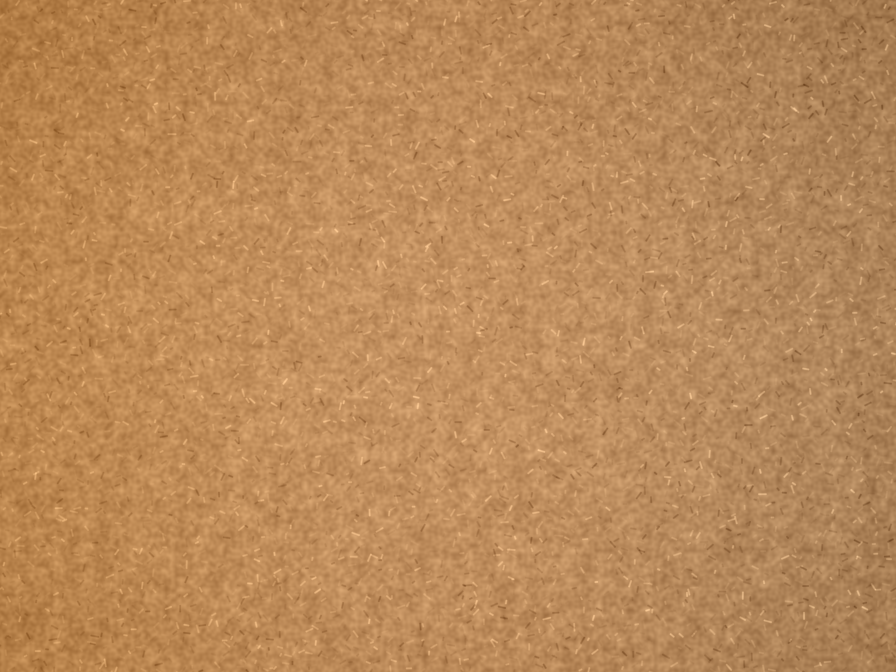
This texture is drawn by a Shadertoy shader. Its source:

```glsl
// Brown kraft paper: soft mottling, fine grain and short pale and dark fibres.
#define PAPER vec3(0.768, 0.573, 0.383)
#define WARM_LEFT vec3(0.004, -0.010, -0.036)
#define COOL_RIGHT vec3(-0.032, -0.002, 0.022)
#define TONE_TINT vec3(1.0, 0.98, 0.88)
#define VIGNETTE 0.20
#define MOTTLE_SCALE 42.0
#define MOTTLE_DEPTH 0.075
#define GRAIN_SCALE 135.0
#define GRAIN_DEPTH 0.085
#define FIBRE_CELLS 88.0
#define FIBRE_WIDTH 0.0026
#define FIBRE_DEPTH 0.17

vec3 hash3(vec2 p) {
    vec3 q = fract(vec3(p.xyx) * vec3(0.1031, 0.1030, 0.0973));
    q += dot(q, q.yxz + 33.33);
    return fract((q.xxy + q.yzz) * q.zyx);
}

float cornerSlope(vec2 cell, vec2 offset) {
    float angle = 6.2832 * hash3(cell + 17.0).x;
    return dot(vec2(cos(angle), sin(angle)), offset);
}

float gradientNoise(vec2 p) {
    vec2 i = floor(p), f = fract(p);
    vec2 u = f * f * f * (f * (f * 6.0 - 15.0) + 10.0);
    vec2 e = vec2(1.0, 0.0);
    float low = mix(cornerSlope(i, f), cornerSlope(i + e, f - e), u.x);
    float high = mix(cornerSlope(i + e.yx, f - e.yx), cornerSlope(i + e.xx, f - e.xx), u.x);
    return mix(low, high, u.y);
}

float segmentDistance(vec2 p, vec2 dir, float halfLength) {
    float along = clamp(dot(p, dir), -halfLength, halfLength);
    return length(p - dir * along);
}

// One randomly turned fibre per cell: positive is pale, negative is dark
float fibres(vec2 p, float pixel) {
    float width = max(FIBRE_WIDTH, pixel) * FIBRE_CELLS;
    vec2 home = floor(p * FIBRE_CELLS);
    float sum = 0.0;
    for (int y = -1; y <= 1; y++)
    for (int x = -1; x <= 1; x++) {
        vec2 cell = home + vec2(x, y);
        vec3 place = hash3(cell + 71.0);
        vec3 kind = hash3(cell + 233.0);
        float angle = 3.1416 * place.z;
        vec2 dir = vec2(cos(angle), sin(angle));
        float halfLength = mix(0.10, 0.46, kind.y);
        float d = segmentDistance(p * FIBRE_CELLS - cell - place.xy, dir, halfLength);
        float strength = kind.x * kind.x * kind.x;
        float shade = kind.z > 0.5 ? 1.0 : -0.8;
        sum += shade * strength * (1.0 - smoothstep(0.0, width, d));
    }
    return sum;
}

void mainImage(out vec4 fragColor, in vec2 fragCoord) {
    vec2 q = fragCoord / iResolution.xy;
    vec2 p = fragCoord / iResolution.y;

    // Uneven light: bright middle, orange left, greyer right
    vec2 fromCentre = (q - vec2(0.45, 0.46)) * vec2(1.0, 0.9);
    vec3 color = PAPER - VIGNETTE * dot(fromCentre, fromCentre);
    color += WARM_LEFT * smoothstep(0.5, 0.0, q.x);
    color += COOL_RIGHT * smoothstep(0.5, 1.0, q.x);

    // Pulp clouds and fine grain
    float mottle = gradientNoise(p * MOTTLE_SCALE)
                 + 0.8 * gradientNoise(p * MOTTLE_SCALE * 1.9 + 31.7)
                 + 0.4 * gradientNoise(p * MOTTLE_SCALE * 0.35 + 9.3);
    float grain = gradientNoise(p * GRAIN_SCALE + 5.1);
    float tone = MOTTLE_DEPTH * mottle + GRAIN_DEPTH * grain;

    // Fibres glint a little more towards the right
    tone += FIBRE_DEPTH * mix(0.85, 1.15, q.x) * fibres(p, 1.0 / iResolution.y);

    fragColor = vec4(clamp(color + tone * TONE_TINT, 0.0, 1.0), 1.0);
}
```
